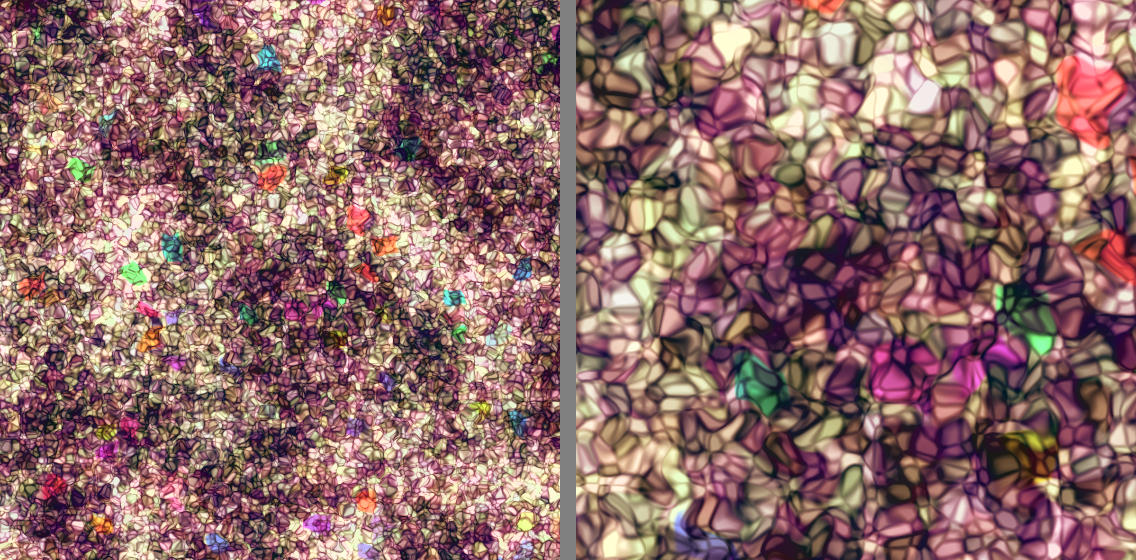
Left, the full canvas; right, a detail of the centre.
Give the GLSL for this texture, as a WebGL 2 fragment shader.

```glsl
#version 300 es
precision highp float;
precision highp int;

uniform vec2 u_resolution;
out vec4 fragColor;

// Integer hash: three random values in 0..1 per lattice cell
vec3 hash3(ivec2 cell, int seed) {
    uvec3 v = uvec3(ivec3(cell, seed)) * 1664525u + 1013904223u;
    v.x += v.y * v.z;
    v.y += v.z * v.x;
    v.z += v.x * v.y;
    v ^= v >> 16u;
    v.x += v.y * v.z;
    v.y += v.z * v.x;
    v.z += v.x * v.y;
    return vec3(v >> 8u) * exp2(-24.0);
}

// Smooth value noise with three independent channels
vec3 noise3(vec2 p, int seed) {
    ivec2 cell = ivec2(floor(p));
    vec2 f = fract(p);
    f = f * f * (3.0 - 2.0 * f);
    vec3 low = mix(hash3(cell, seed), hash3(cell + ivec2(1, 0), seed), f.x);
    vec3 high = mix(hash3(cell + ivec2(0, 1), seed), hash3(cell + ivec2(1, 1), seed), f.x);
    return mix(low, high, f.y);
}

vec3 fbm3(vec2 p, int seed) {
    vec3 sum = vec3(0.0);
    float weight = 0.5;
    float total = 0.0;
    for (int i = 0; i < 4; i++) {
        sum += weight * noise3(p, seed + i);
        total += weight;
        weight *= 0.6;
        p = mat2(1.6, 1.2, -1.2, 1.6) * p + 3.7;
    }
    return sum / total;
}

// Soft cellular grains: xyz = blended random values, w = 0 on rims, 1 inside
vec4 grains(vec2 p, int seed, float softness) {
    ivec2 base = ivec2(floor(p));
    vec3 sum = vec3(0.0);
    float total = 0.0;
    float nearest = 8.0;
    float second = 8.0;
    for (int y = -1; y <= 1; y++) {
        for (int x = -1; x <= 1; x++) {
            ivec2 cell = base + ivec2(x, y);
            vec2 center = vec2(cell) + 0.1 + 0.8 * hash3(cell, seed).xy;
            vec2 offset = p - center;
            float d2 = dot(offset, offset);
            float weight = exp(-d2 / softness);
            sum += weight * hash3(cell, seed + 50);
            total += weight;
            float d = sqrt(d2);
            second = min(second, max(nearest, d));
            nearest = min(nearest, d);
        }
    }
    return vec4(sum / total, smoothstep(0.0, 0.5, second - nearest));
}

// Five evenly spaced colour stops
vec3 ramp(float t, vec3 a, vec3 b, vec3 c, vec3 d, vec3 e) {
    float s = clamp(t, 0.0, 1.0) * 4.0;
    vec3 color = mix(a, b, clamp(s, 0.0, 1.0));
    color = mix(color, c, clamp(s - 1.0, 0.0, 1.0));
    color = mix(color, d, clamp(s - 2.0, 0.0, 1.0));
    return mix(color, e, clamp(s - 3.0, 0.0, 1.0));
}

vec3 spectrum(float hue) {
    return 0.62 + 0.42 * cos(6.2832 * (hue + vec3(0.0, 0.67, 0.33)));
}

void main() {
    vec2 uv = gl_FragCoord.xy / min(u_resolution.x, u_resolution.y);

    // Grain layers on a slightly warped plane
    vec2 warped = uv + 0.012 * (noise3(uv * 62.0, 1).xy - 0.5);
    vec4 coarse = grains(warped * 60.0, 10, 0.07);
    vec4 fine = grains(warped.yx * 98.0, 20, 0.08);
    vec3 region = fbm3(uv * 8.0, 30) - 0.5;

    // Brightness: broad patches, single grains and dark rims
    float tone = 0.54 + 1.25 * region.x;
    tone += 0.5 * (coarse.x - 0.5) + 0.36 * (fine.x - 0.5);
    tone += 0.3 * (coarse.w - 0.55) + 0.3 * (fine.w - 0.55);

    // Rose and earthy mineral families
    vec3 rose = ramp(tone, vec3(0.15, 0.06, 0.15), vec3(0.38, 0.18, 0.27),
        vec3(0.59, 0.33, 0.34), vec3(0.83, 0.59, 0.60), vec3(0.98, 0.91, 0.83));
    vec3 earth = ramp(tone, vec3(0.08, 0.10, 0.17), vec3(0.35, 0.27, 0.27),
        vec3(0.62, 0.49, 0.42), vec3(0.84, 0.75, 0.62), vec3(0.98, 0.96, 0.86));
    float family = 0.5 + 1.3 * region.y + 0.6 * (coarse.y - 0.5) + 0.4 * (fine.y - 0.5);
    vec3 color = mix(rose, earth, smoothstep(0.3, 0.7, family));

    // Small hue shifts per grain
    color += 0.13 * (coarse.zxy - 0.5) * vec3(1.0, 0.4, -1.0);
    color += 0.10 * (fine.z - 0.5) * vec3(0.6, -0.5, 0.8);

    // Rare vivid crystals
    vec4 crystal = grains(warped * 24.0, 40, 0.06);
    float vivid = smoothstep(0.84, 0.95, crystal.x) * smoothstep(0.0, 0.5, crystal.w);
    color = mix(color, color * spectrum(crystal.y) * 1.35, 0.75 * vivid);

    fragColor = vec4(clamp(color, 0.0, 1.0), 1.0);
}
```
